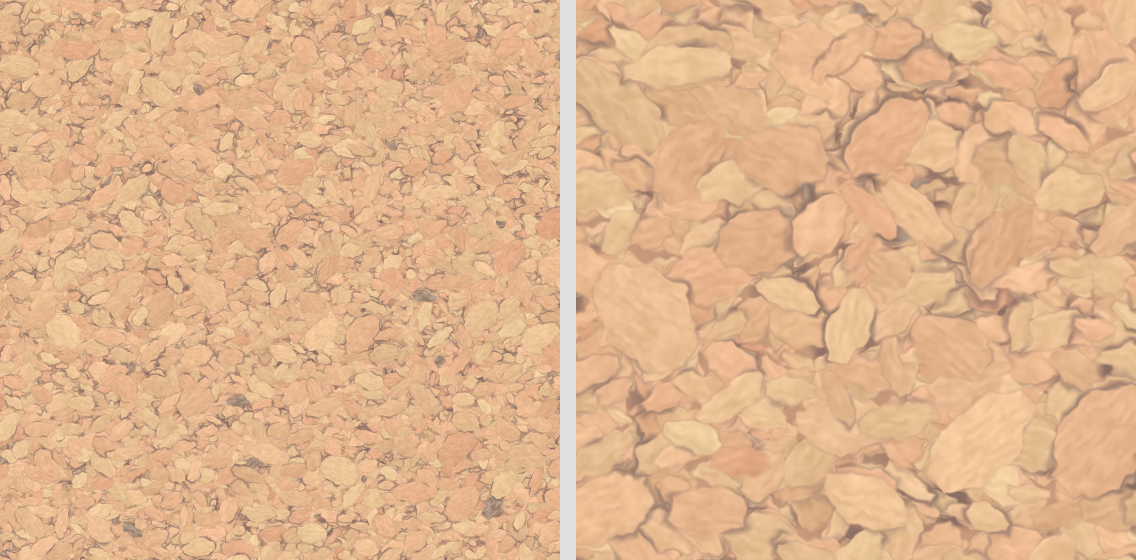
Left: the whole. Right: its middle third, enlarged.
Give the GLSL for this texture, as a Shadertoy shader.

```glsl
// Pressed cork board: overlapping angular chips with dark crevices between them
#define LAYERS 5
#define FINE_CELL 0.014
#define CELL_GROWTH 1.32
#define EDGE 0.0012
#define ROUGHNESS 0.005
#define GRAIN 0.07
#define GREY_SHARE 0.012
#define TAN vec3(0.865, 0.665, 0.515)
#define CREAM vec3(0.965, 0.805, 0.630)
#define GREY vec3(0.670, 0.570, 0.490)
#define CREVICE vec3(0.500, 0.400, 0.375)

float hash(vec2 p) {
    return fract(sin(dot(p, vec2(127.1, 311.7))) * 43758.5);
}

float noise(vec2 p) {
    vec2 i = floor(p), f = fract(p);
    f = f * f * (3.0 - 2.0 * f);
    float low = mix(hash(i), hash(i + vec2(1, 0)), f.x);
    float high = mix(hash(i + vec2(0, 1)), hash(i + vec2(1, 1)), f.x);
    return mix(low, high, f.y);
}

// Box with corners cut off, unevenly for a slanted outline
float chipDistance(vec2 q, vec2 halfSize, float slant) {
    vec2 a = abs(q);
    float box = max(a.x - halfSize.x, a.y - halfSize.y);
    float cut = 1.35 + 0.23 * slant * sign(q.x * q.y);
    float corner = dot(a, halfSize.yx) - cut * halfSize.x * halfSize.y;
    return max(box, corner / length(halfSize));
}

vec3 chipColor(vec2 q, vec2 id, vec2 halfSize) {
    float tone = 0.5 * (hash(id + 5.1) + hash(id + 6.3));
    vec3 color = mix(TAN, CREAM, tone);
    color += (hash(id + 7.7) - 0.5) * vec3(0.015, -0.055, -0.025);
    float streak = noise(q * vec2(110.0, 340.0) + id * 7.0) - 0.5;
    if (hash(id + 8.9) < GREY_SHARE) {
        color = GREY;
        streak *= 3.0;
    }
    return color + GRAIN * streak + 0.015 * q.y / halfSize.y;
}

void mainImage(out vec4 fragColor, in vec2 fragCoord) {
    vec2 p = fragCoord / iResolution.y;

    // Ragged outlines and uneven crevice depth
    vec2 warp = vec2(noise(p * 95.0), noise(p * 95.0 + 41.0)) - 0.5;
    warp += 0.5 * (vec2(noise(p * 230.0 + 13.0), noise(p * 230.0 + 67.0)) - 0.5);
    vec2 ragged = p + ROUGHNESS * warp;
    float depth = 0.7 * noise(p * 75.0 + 19.0) + 0.3 * noise(p * 28.0 + 83.0);
    depth = smoothstep(0.4, 0.78, depth);
    float shadowWidth = mix(0.002, 0.006, depth);

    vec3 color = TAN;
    float gap = 1.0;
    float cell = FINE_CELL;

    // Paint from small buried chips up to large sparse ones
    for (int layer = 0; layer < LAYERS; layer++) {
        float level = float(layer) / float(LAYERS - 1);
        float density = mix(1.0, 0.27, level);
        vec2 home = floor(ragged / cell);
        for (int j = -1; j <= 1; j++)
        for (int i = -1; i <= 1; i++) {
            vec2 site = home + vec2(i, j);
            vec2 id = site + 37.0 * float(layer);
            if (hash(id + 0.3) > density) continue;

            vec2 jitter = vec2(hash(id + 1.1), hash(id + 2.7)) - 0.5;
            vec2 q = ragged - (site + 0.5 + 0.7 * jitter) * cell;
            float angle = 1.6 * (hash(id + 3.2) + hash(id + 4.6) - 1.0);
            float c = cos(angle), s = sin(angle);
            q = vec2(c * q.x + s * q.y, c * q.y - s * q.x);

            float halfLength = cell * mix(0.45, 0.88, hash(id + 9.4));
            float aspect = mix(0.36, 0.75, hash(id + 10.8));
            vec2 halfSize = halfLength * vec2(1.0, aspect);
            float d = chipDistance(q, halfSize, 2.0 * hash(id + 11.5) - 1.0);

            // Each chip shades its surroundings and covers what lies below
            float shadow = 1.0 - smoothstep(0.0, shadowWidth, d);
            gap = max(gap, shadow * mix(0.45, 1.0, hash(id + 12.9)));
            float cover = 1.0 - smoothstep(-EDGE, EDGE, d);
            if (cover > 0.0) {
                color = mix(color, chipColor(q, id, halfSize), cover);
                gap *= 1.0 - cover;
            }
        }
        cell *= CELL_GROWTH;
    }

    // Fine speckle, then the crevices
    color += 0.035 * (noise(p * 310.0) - 0.5);
    color = mix(color, CREVICE, gap * mix(0.24, 0.88, depth));
    fragColor = vec4(color, 1.0);
}
```
